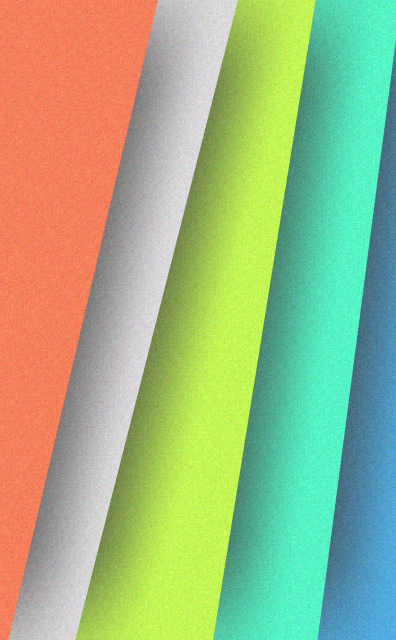
This background is drawn by a WebGL 1 fragment shader. Its source:

```glsl
precision highp float;
// Slanted overlapping paper sheets with soft shadows and fine colored grain.

uniform vec2 u_resolution;

const vec3 CORAL = vec3(0.96, 0.50, 0.36);
const vec3 SILVER = vec3(0.86, 0.855, 0.86);
const vec3 LIME = vec3(0.765, 0.965, 0.335);
const vec3 MINT = vec3(0.335, 0.955, 0.775);
const vec3 BLUE = vec3(0.32, 0.68, 0.88);
const vec3 SHADOW = vec3(0.26);

float hash(vec2 p) {
  return fract(sin(dot(p, vec2(127.1, 311.7))) * 43758.5453);
}

// Independent noise per channel, centered on zero
vec3 grain(vec2 cell) {
  return vec3(hash(cell), hash(cell.yx + 517.3), hash(cell * 1.37 + 241.7)) - 0.5;
}

// Shadow strength right of an edge, fading out near the sheet's ends
float softShadow(float dist, float y) {
  float across = 1.0 - smoothstep(-0.05, 0.19, dist);
  float along = smoothstep(-0.12, 0.17, y) * smoothstep(-0.09, 0.16, 1.0 - y);
  return 0.70 * across * along;
}

// Lay a sheet over everything left of the line from bottomX to topX
vec3 laySheet(vec3 below, vec3 sheet, vec2 uv, float bottomX, float topX, float pixel) {
  float dist = uv.x - mix(bottomX, topX, uv.y);
  vec3 shaded = mix(below, SHADOW, softShadow(dist, uv.y));
  return mix(sheet, shaded, smoothstep(-0.7 * pixel, 0.7 * pixel, dist));
}

void main() {
  vec2 uv = gl_FragCoord.xy / u_resolution;
  float pixel = 1.0 / u_resolution.x;

  // Sheets from the back to the front
  vec3 color = BLUE;
  color = laySheet(color, MINT, uv, 0.802, 1.013, pixel);
  color = laySheet(color, LIME, uv, 0.538, 0.797, pixel);
  color = laySheet(color, SILVER, uv, 0.190, 0.601, pixel);
  color = laySheet(color, CORAL, uv, 0.021, 0.399, pixel);

  // Fine paper grain, partly shared between the channels
  vec2 cell = floor(uv * vec2(316.0, 512.0));
  color += 0.07 * grain(cell) + 0.045 * (hash(cell + 93.1) - 0.5);

  gl_FragColor = vec4(clamp(color, 0.0, 1.0), 1.0);
}
```
